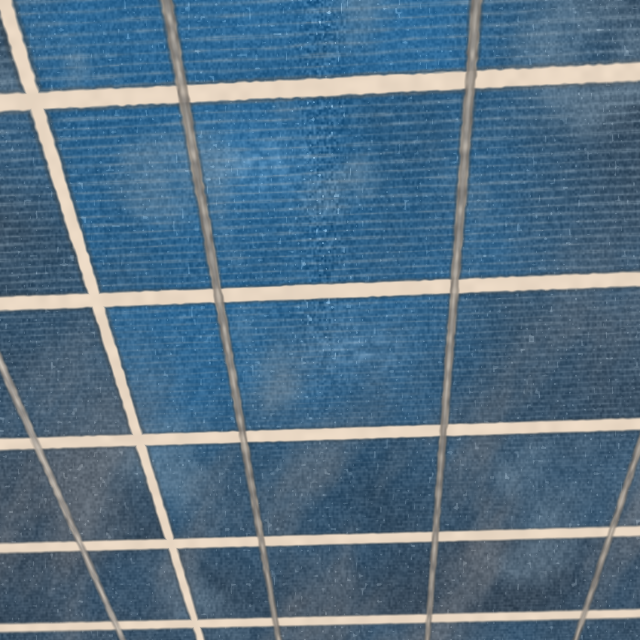
Give the GLSL for this texture, as a Shadertoy shader.

```glsl
float hash(vec2 p) {
    return fract(sin(dot(p, vec2(12.9898, 78.233))) * 43758.5453);
}

float noise(vec2 p) {
    vec2 i = floor(p), f = fract(p);
    f = f * f * (3.0 - 2.0 * f);
    return mix(mix(hash(i), hash(i + vec2(1, 0)), f.x),
               mix(hash(i + vec2(0, 1)), hash(i + vec2(1, 1)), f.x), f.y);
}

float fbm(vec2 p) {
    float sum = 0.0, amp = 0.5;
    for (int i = 0; i < 5; i++) {
        sum += amp * noise(p);
        p = mat2(1.6, 1.2, -1.2, 1.6) * p + 7.3;
        amp *= 0.5;
    }
    return sum;
}

// Distance to the nearest whole number
float toInteger(float v) {
    return abs(fract(v + 0.5) - 0.5);
}

float band(float dist, float halfWidth, float blur) {
    return 1.0 - smoothstep(halfWidth - blur, halfWidth + blur, dist);
}

void mainImage(out vec4 fragColor, in vec2 fragCoord) {
    vec2 p = fragCoord / iResolution.xy;
    p.y = 1.0 - p.y;

    // Perspective: u counts busbars, n counts rows downwards
    float spacing = 0.4844 - 0.2525 * p.y;
    float u = (p.x - 0.2604 - 0.1754 * p.y) / spacing;
    u *= u < 0.0 ? 0.95 : 1.0;
    float drop = p.y + (0.053 - 0.031 * p.y) * (p.x - 0.495) - 0.1367;
    float depth = 0.3876 - 0.215 * drop;
    float n = drop / depth;
    float rowsPerUnit = 0.3876 / (depth * depth);

    // Soft focus towards the corners
    float blur = 0.0012 + 0.0025 * dot(p - 0.5, p - 0.5) + 0.6 / iResolution.y;
    float blurU = blur / spacing, blurN = blur * rowsPerUnit;

    float rough = (noise(p * 110.0) - 0.5) * 0.006;
    float gapDist = abs(mod(u + 2.0, 3.0) - 1.5) + rough;
    float rowDist = toInteger(n) + rough;
    float busDist = toInteger(u) + rough;
    float rowHalf = 0.036 + 0.006 * n;

    // Cell base: blue sheen fading to slate
    vec2 cell = vec2(floor((u + 0.5) / 3.0), floor(n));
    float cloud = fbm(p * 5.0 + cell * 3.1);
    float sheen = 1.0 - smoothstep(0.1, 0.75, length((p - vec2(0.38, 0.24)) * vec2(1.0, 0.9)));
    sheen *= cell.x < 0.0 ? 0.3 : 1.0;
    sheen += 0.5 * (cloud - 0.5) + 0.12 * (hash(cell) - 0.5);
    vec3 color = mix(vec3(0.23, 0.29, 0.35), vec3(0.17, 0.39, 0.56), clamp(sheen + 0.15, 0.0, 1.0));
    color *= 0.88 + 0.24 * cloud;

    // Collector fingers, broken and fading with distance
    float fingerPos = n * 24.0 + 0.25 * (noise(vec2(p.x * 14.0, floor(n * 24.0))) - 0.5);
    float finger = band(toInteger(fingerPos), 0.13, min(0.13 + 24.0 * blurN * 0.5, 0.35));
    finger *= 0.35 + 0.65 * noise(vec2(p.x * 45.0, floor(fingerPos + 0.5) * 5.7));
    finger *= 1.0 - 0.85 * smoothstep(0.3, 0.9, p.y);
    color = mix(color, vec3(0.52, 0.60, 0.66), 0.65 * finger);

    // Dusty haze: pale blue patches above, warm slanted streaks below
    float patches = smoothstep(0.48, 0.78, fbm(p * 7.0 + 20.0));
    float streaks = smoothstep(0.35, 0.75, fbm(vec2(p.x * 9.0 + p.y * 5.0, p.y * 4.0 - p.x * 2.0)));
    float low = smoothstep(0.35, 0.95, p.y + 0.35 * abs(p.x - 0.4));
    color = mix(color, vec3(0.47, 0.56, 0.63), 0.5 * patches);
    color = mix(color, vec3(0.47, 0.48, 0.50), 0.6 * streaks * low);
    float smudge = exp(-dot((p - vec2(0.57, 0.55)) * vec2(14, 24), (p - vec2(0.57, 0.55)) * vec2(14, 24)));
    smudge += exp(-dot((p - vec2(0.42, 0.26)) * vec2(14, 20), (p - vec2(0.42, 0.26)) * vec2(14, 20)));
    color += 0.16 * smudge * noise(p * 90.0);

    // Grain, bright specks and a vertical scuffed strip
    float scuff = exp(-pow((p.x - 0.505) * 28.0, 2.0)) * (1.0 - smoothstep(0.4, 0.7, p.y));
    float grain = noise(p * 260.0) * 0.6 + noise(p * vec2(330, 150)) * 0.4;
    color += (grain - 0.5) * (0.14 + 0.14 * scuff);
    float speck = smoothstep(0.84, 0.97, noise(p * vec2(210, 150) + 9.0));
    color += speck * (0.12 + 0.14 * scuff) * vec3(1.0, 0.98, 0.94);

    // Dark rim beside the pale gaps
    float rim = max(band(rowDist, rowHalf + 0.012, blurN * 1.5), band(gapDist, 0.037, blurU * 1.5));
    color = mix(color, vec3(0.25, 0.27, 0.28), 0.5 * rim);

    // Cream gaps between cells
    float gap = max(band(rowDist, rowHalf, blurN), band(gapDist, 0.024, blurU));
    vec3 cream = vec3(0.92, 0.85, 0.77) * (0.97 + 0.05 * noise(p * 60.0));
    color = mix(color, cream, gap);

    // Tarnished busbars running over the gaps
    float tarnish = noise(vec2(u * 60.0, p.y * 70.0));
    vec3 metal = mix(vec3(0.43, 0.41, 0.39), vec3(0.66, 0.62, 0.57), tarnish);
    metal += 0.1 * band(busDist, 0.006, blurU) + (u < -0.5 ? 0.08 : 0.0);
    color = mix(color, vec3(0.24, 0.27, 0.29), 0.4 * band(busDist, 0.026, blurU) * (1.0 - gap));
    color = mix(color, metal, 0.92 * band(busDist, 0.018, blurU));

    fragColor = vec4(clamp(color, 0.0, 1.0), 1.0);
}
```
